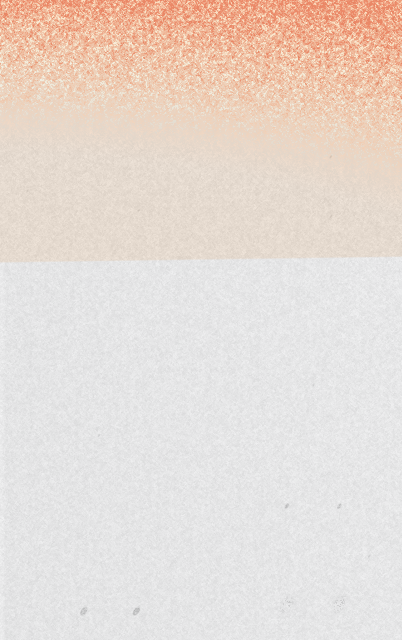
A Shadertoy shader for this background:

```glsl
// Draws grainy grey paper below a cream band that warms to speckled coral at the top.
#define HORIZON 0.590        // height of the paper edge at the left
#define EDGE_SLOPE 0.009     // rise of that edge across the canvas
#define GLOW_DEPTH 0.24      // reach of the coral glow from the top
#define GLOW_LEAN 0.10       // extra reach at the right
#define GRAIN_SCALE 300.0    // grain cells per canvas height
#define PAPER_GRAIN 0.062
#define INK_GRAIN 0.80
#define MARK_GAP 0.082       // distance between paired marks

const vec3 PAPER = vec3(0.898, 0.899, 0.902);
const vec3 CREAM = vec3(0.898, 0.855, 0.812);
const vec3 PEACH = vec3(0.932, 0.815, 0.722);
const vec3 APRICOT = vec3(0.940, 0.720, 0.598);
const vec3 CORAL = vec3(0.930, 0.545, 0.415);

vec2 hash2(vec2 cell) {
    vec3 q = fract(cell.xyx * vec3(0.1031, 0.1030, 0.0973));
    q += dot(q, q.yzx + 33.33);
    return fract((q.xx + q.yz) * q.zy);
}

// Cellular noise: random tone of the nearest point, centred on zero
float cellular(vec2 p) {
    vec2 cell = floor(p), nearest = vec2(9.0, 0.0);
    for (int j = -1; j <= 1; j++)
    for (int i = -1; i <= 1; i++) {
        vec2 id = cell + vec2(i, j);
        float d = length(id + hash2(id) - p);
        if (d < nearest.x) nearest = vec2(d, hash2(id + 71.0).x);
    }
    return nearest.y - 0.5;
}

// Short strands: cells stretched along one diagonal
float strands(vec2 p, float side) {
    vec2 q = vec2(p.x + side * p.y, p.y - side * p.x) * 0.7071;
    return cellular(q * vec2(0.6, 1.35) + 400.0);
}

// Warm ramp from cream to coral
vec3 inkRamp(float heat) {
    float h = clamp(heat, 0.0, 1.0) * 3.0;
    vec3 col = mix(CREAM, PEACH, clamp(h, 0.0, 1.0));
    col = mix(col, APRICOT, clamp(h - 1.0, 0.0, 1.0));
    return mix(col, CORAL, clamp(h - 2.0, 0.0, 1.0));
}

// Soft leaning ellipse, 1 inside and 0 outside
float blot(vec2 p, float radius, float blur) {
    p.x -= 0.4 * p.y;
    return 1.0 - smoothstep(radius - blur, radius + blur, length(p * vec2(1.15, 0.8)));
}

void mainImage(out vec4 fragColor, in vec2 fragCoord) {
    vec2 uv = fragCoord / iResolution.xy;
    vec2 p = fragCoord / iResolution.y;
    float px = 1.0 / iResolution.y;

    // Crossed strands, fine grain and faint woven mottling
    float strand = strands(p * GRAIN_SCALE, 1.0) + strands(p * GRAIN_SCALE + 57.0, -1.0);
    float fine = cellular(p * GRAIN_SCALE * 1.7 + 19.0);
    float grain = 0.42 * strand + 0.45 * fine;
    float fibre = sin(p.x * 161.0 + sin(p.y * 9.0)) * sin(p.x * 337.0 + 1.3)
                + 0.6 * sin(p.y * 147.0 + 2.0 * sin(p.x * 83.0));

    // Grey paper, a little lighter at upper right and along the left rim
    vec3 paper = PAPER + 0.010 * (uv.x - 0.5) + 0.006 * (uv.y - 0.3);
    paper += 0.020 * (1.0 - smoothstep(0.004, 0.016, uv.x));

    // Coral glow fading down, deeper at the right
    float reach = GLOW_DEPTH + GLOW_LEAN * uv.x * uv.x;
    float glow = max(1.0 - (1.0 - uv.y) / reach, 0.0);
    float heat = 0.80 * pow(glow, 1.25) + 0.10 * uv.x * smoothstep(0.0, 0.7, glow);
    float flecked = smoothstep(0.0, 0.6, glow);
    vec3 ink = inkRamp(heat + INK_GRAIN * grain * flecked);
    ink += vec3(0.03, 0.07, 0.06) * smoothstep(0.12, 0.4, -grain) * flecked;

    // Join the two fields at the slightly tilted edge
    float edge = uv.y - HORIZON - EDGE_SLOPE * uv.x;
    vec3 col = mix(paper, ink, smoothstep(-px, px, edge));
    col += PAPER_GRAIN * grain * (1.0 - 1.6 * flecked) + 0.003 * fibre;

    // Paired marks: large at lower left, small at right, pale smudges below
    for (int i = 0; i < 6; i++) {
        int row = i / 2;
        vec2 at = row == 0 ? vec2(0.131, 0.045) : vec2(0.448, row == 1 ? 0.209 : 0.056);
        vec2 q = p - at - vec2(MARK_GAP * float(i % 2), 0.0);
        float radius = row == 0 ? 0.0054 : (row == 1 ? 0.0032 : 0.010);
        float shade = blot(q, radius, row == 2 ? 0.006 : 0.0015);
        float broken = row == 2 ? 0.10 * step(0.2, fine) : 0.11 + 0.14 * fine;
        col -= shade * broken;
    }

    // Sparse dust flecks
    vec2 grid = p * 11.0;
    vec2 rnd = hash2(floor(grid) + 5.0);
    vec2 offset = (fract(grid) - 0.2 - 0.6 * rnd) / 11.0;
    float present = step(0.86, hash2(floor(grid) + 43.0).x);
    col -= 0.07 * present * blot(offset, 0.0018, 0.0012);

    fragColor = vec4(clamp(col, 0.0, 1.0), 1.0);
}
```
